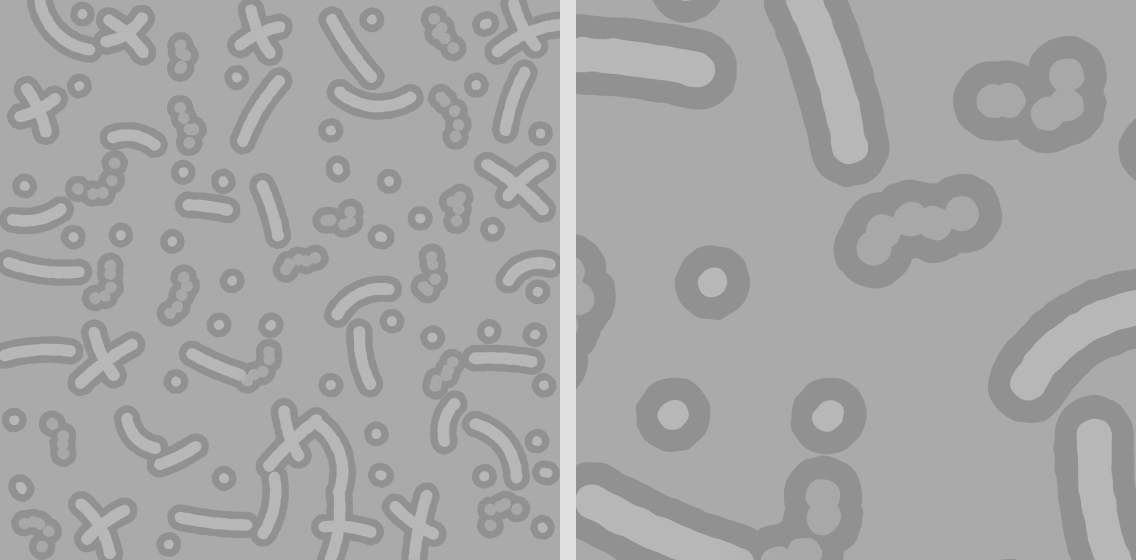
Left, the full canvas; right, a detail of the centre.
This pattern is drawn by a WebGL 2 fragment shader. Its source:

```glsl
#version 300 es
precision highp float;
// Scattered curved rods, crosses, lumpy worms and dots, each with a dark grey rim.

uniform vec2 u_resolution;
out vec4 outColor;

const vec3 BACKGROUND = vec3(0.667);
const vec3 RIM = vec3(0.570);
const float ROD_TONE = 0.717;
const float WORM_TONE = 0.660;
const float RIM_WIDTH = 0.0133;
const float ROD_RADIUS = 0.0103;
const float DOT_RADIUS = 0.0085;
const float ROD_CELLS = 7.0;
const float DOT_CELLS = 11.0;
const float DOT_CLEARANCE = 0.036;
const float TAU = 6.28319;

// Integer hash: three values in 0..1 per cell and seed
vec3 hash3(vec2 cell, int seed) {
    uvec3 v = uvec3(ivec3(ivec2(cell), seed));
    v = v * 1664525u + 1013904223u;
    v.x += v.y * v.z; v.y += v.z * v.x; v.z += v.x * v.y;
    v ^= v >> 16u;
    v.x += v.y * v.z; v.y += v.z * v.x; v.z += v.x * v.y;
    return vec3(v >> 8u) / 16777216.0;
}

float valueNoise(vec2 p) {
    vec2 i = floor(p), f = fract(p);
    f = f * f * (3.0 - 2.0 * f);
    float low = mix(hash3(i, 9).x, hash3(i + vec2(1, 0), 9).x, f.x);
    float high = mix(hash3(i + vec2(0, 1), 9).x, hash3(i + vec2(1, 1), 9).x, f.x);
    return mix(low, high, f.y);
}

vec2 rotate(vec2 p, float angle) {
    float c = cos(angle), s = sin(angle);
    return vec2(c * p.x + s * p.y, c * p.y - s * p.x);
}

// Distance to the centre line of an arc with its middle at the origin
float arcDistance(vec2 p, float halfLength, float bend) {
    float radius = halfLength / bend;
    p.y += radius;
    float angle = clamp(atan(p.x, p.y), -bend, bend);
    return distance(p, radius * vec2(sin(angle), cos(angle)));
}

// Distance to a bent row of unevenly placed lobes
float wormDistance(vec2 p, float halfLength, float bend, vec2 cell) {
    float d = 1.0;
    for (int k = 0; k < 5; k++) {
        float t = float(k) * 0.5 - 1.0;
        vec2 lobe = vec2(t, -bend * t * t) * halfLength;
        vec2 shift = (hash3(cell, 20 + k).xy - 0.5) * 0.015;
        d = min(d, distance(p, lobe + shift));
    }
    return d;
}

// Accumulates x: nearest surface, y: weighted tone, z: weight
vec3 addShape(vec3 field, float d, float tone) {
    float weight = exp(-150.0 * d);
    return vec3(min(field.x, d), field.y + tone * weight, field.z + weight);
}

bool isOutside(vec2 cell, float count) {
    return any(lessThan(cell, vec2(0))) || any(greaterThanEqual(cell, vec2(count)));
}

vec2 cellPoint(vec2 cell, float count, vec2 random, float jitter, float margin) {
    return clamp((cell + 0.5 + (random - 0.5) * jitter) / count, margin, 1.0 - margin);
}

// Rods, crosses and worms around a point
vec3 rodField(vec2 p) {
    vec3 field = vec3(1.0, 0.0, 0.0);
    for (int n = 0; n < 9; n++) {
        vec2 cell = floor(p * ROD_CELLS) + vec2(n % 3 - 1, n / 3 - 1);
        if (isOutside(cell, ROD_CELLS)) continue;
        vec3 place = hash3(cell, 1), form = hash3(cell, 2);
        vec2 q = rotate(p - cellPoint(cell, ROD_CELLS, place.xy, 0.55, 0.06), form.x * TAU);
        float halfLength = mix(0.035, 0.068, form.y);
        float bend = mix(0.1, 0.75, form.z * form.z);
        if (place.z < 0.25) {
            float d = wormDistance(q, halfLength * 0.6, bend, cell);
            field = addShape(field, d - ROD_RADIUS, WORM_TONE);
            continue;
        }
        field = addShape(field, arcDistance(q, halfLength, bend) - ROD_RADIUS, ROD_TONE);
        if (place.z > 0.87) {
            vec2 arm = rotate(q, 1.1 + form.z) - vec2(0.02 * form.y, 0.0);
            field = addShape(field, arcDistance(arm, 0.042, 0.2) - ROD_RADIUS, ROD_TONE);
        }
    }
    return field;
}

// Dots, kept only in the gaps between the longer shapes
vec3 addDots(vec3 field, vec2 p) {
    for (int n = 0; n < 9; n++) {
        vec2 cell = floor(p * DOT_CELLS) + vec2(n % 3 - 1, n / 3 - 1);
        if (isOutside(cell, DOT_CELLS)) continue;
        vec3 place = hash3(cell, 3);
        vec2 center = cellPoint(cell, DOT_CELLS, place.xy, 0.5, 0.025);
        if (distance(p, center) > 0.04 || rodField(center).x < DOT_CLEARANCE) continue;
        float stretch = mix(0.0005, 0.003, smoothstep(0.75, 1.0, place.z));
        float d = arcDistance(rotate(p - center, place.x * TAU), stretch, 0.1);
        field = addShape(field, d - DOT_RADIUS, ROD_TONE);
    }
    return field;
}

void main() {
    vec2 uv = gl_FragCoord.xy / u_resolution;
    float soft = 0.7 / min(u_resolution.x, u_resolution.y);
    vec3 field = addDots(rodField(uv), uv);
    float d = field.x + (valueNoise(uv * 160.0) - 0.5) * 0.0014;

    // Dark rim first, then the paler core
    vec3 core = vec3(field.y / max(field.z, 1e-6));
    vec3 color = mix(RIM, BACKGROUND, smoothstep(-soft, soft, d - RIM_WIDTH));
    color = mix(core, color, smoothstep(-soft, soft, d));
    outColor = vec4(color, 1.0);
}
```
